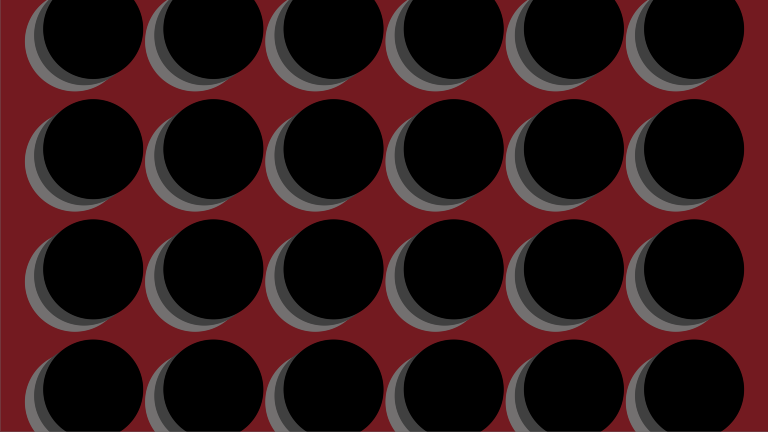
Write a WebGL 1 fragment shader that draws this pattern.

```glsl
precision highp float;
// Six by four grid of black discs on deep red, each casting two grey
// crescents to the lower left. One disc distance function is evaluated
// three times per cell; lengths are fractions of the canvas height.

uniform vec2 u_resolution;

const float PITCH = 0.2782;
const float RADIUS = 0.1158;

// Antialiased coverage of a disc centred on the origin
float disc(vec2 p, float pixel) {
    return 1.0 - smoothstep(-0.6 * pixel, 0.6 * pixel, length(p) - RADIUS);
}

void main() {
    float pixel = 1.0 / u_resolution.y;
    vec2 p = gl_FragCoord.xy * pixel;

    // Offsets of the two shadow layers from the black disc
    vec2 nearShadow = vec2(-0.0210, -0.0145);
    vec2 farShadow = vec2(-0.0423, -0.0287);

    // Cells are centred on the whole disc-and-shadow group
    vec2 firstDisc = vec2(0.2157, 0.0983);
    vec2 cell = floor((p - firstDisc - 0.5 * farShadow) / PITCH + 0.5);
    cell = clamp(cell, vec2(0.0), vec2(5.0, 3.0));
    vec2 local = p - firstDisc - cell * PITCH;

    // Layers from back to front
    vec3 color = vec3(0.45, 0.10, 0.125);
    color = mix(color, vec3(0.45, 0.44, 0.44), disc(local - farShadow, pixel));
    color = mix(color, vec3(0.25), disc(local - nearShadow, pixel));
    color = mix(color, vec3(0.0), disc(local, pixel));

    // Faint grey hairline along the left and bottom borders
    float border = min(p.x, p.y) - 0.5 * pixel;
    float hairline = clamp((0.002 - border) / pixel, 0.0, 1.0);
    color = mix(color, vec3(0.45, 0.44, 0.44), 0.4 * hairline);

    gl_FragColor = vec4(color, 1.0);
}
```
